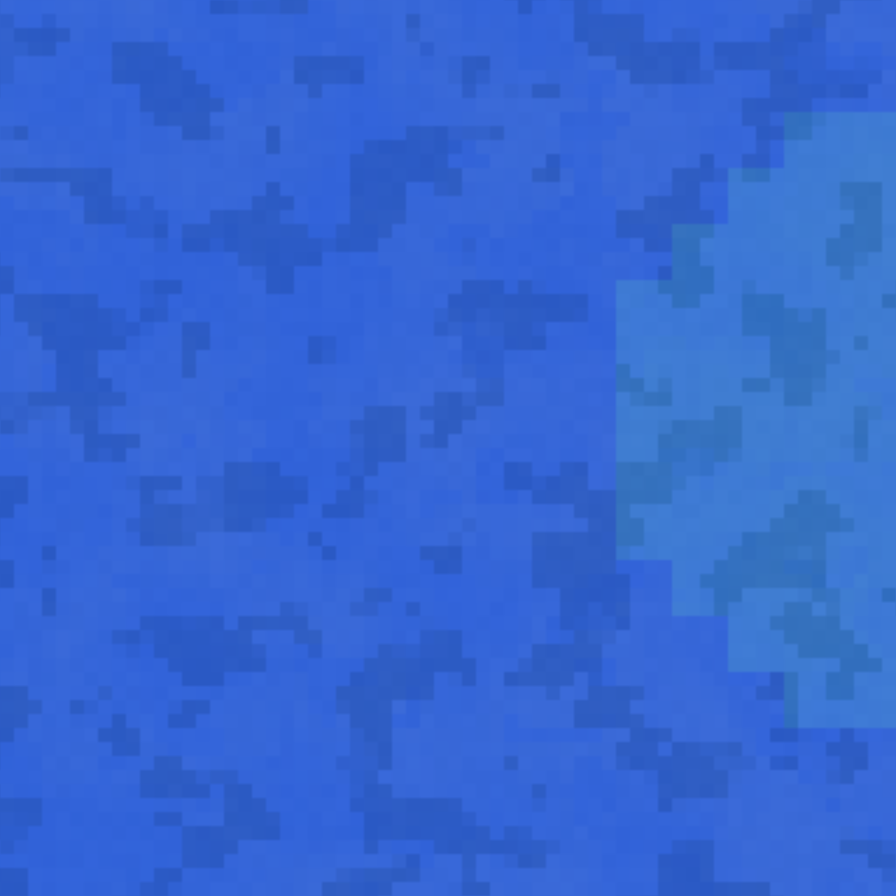
This pattern is drawn by a Shadertoy shader. Its source:

```glsl
#define CELLS 64.0
#define BLOCK 4.0
#define EDGE_SOFTNESS 0.13
#define BLOT_SIZE vec2(7.3, 6.1)
#define BLOT_LEVEL 0.155
#define PATCH_CENTRE vec2(1.03, 0.53)
#define PATCH_RADIUS 0.345
#define GRAIN 0.012

const vec3 SOFT_BLUE  = vec3(0.228, 0.413, 0.845);
const vec3 VIVID_BLUE = vec3(0.195, 0.388, 0.852);
const vec3 DARK_BLUE  = vec3(0.178, 0.360, 0.768);
const vec3 SOFT_TEAL  = vec3(0.250, 0.490, 0.820);
const vec3 VIVID_TEAL = vec3(0.238, 0.468, 0.840);
const vec3 DARK_TEAL  = vec3(0.200, 0.438, 0.748);

float hash(vec2 p) {
    vec3 q = fract(p.xyx * vec3(0.1031, 0.1030, 0.0973));
    q += dot(q, q.yzx + 33.33);
    return fract((q.x + q.y) * q.z);
}

vec2 gradient(vec2 corner) {
    float angle = 6.2832 * hash(corner + 71.0);
    return vec2(cos(angle), sin(angle));
}

float gradientNoise(vec2 p) {
    vec2 i = floor(p), f = fract(p);
    vec2 u = f * f * f * (f * (f * 6.0 - 15.0) + 10.0);
    vec2 e = vec2(0.0, 1.0);
    float low  = mix(dot(gradient(i), f),
                     dot(gradient(i + e.yx), f - e.yx), u.x);
    float high = mix(dot(gradient(i + e.xy), f - e.xy),
                     dot(gradient(i + e.yy), f - e.yy), u.x);
    return mix(low, high, u.y);
}

// Ragged blots: broad noise broken up by finer noise
float blots(vec2 cell) {
    return gradientNoise(cell / BLOT_SIZE + 13.7)
         + 0.6 * gradientNoise(cell / BLOT_SIZE * 2.3 + 41.3);
}

// Round region stepped in coarse blocks
float tealPatch(vec2 cell) {
    vec2 p = (floor(cell / BLOCK) + 0.5) * BLOCK / CELLS;
    return step(length(p - PATCH_CENTRE), PATCH_RADIUS);
}

vec3 cellColour(vec2 cell) {
    vec2 uv = cell / CELLS;
    float teal = tealPatch(cell);

    // Faint drift from vivid at the left to soft at the right
    float drift = 0.28 + 0.5 * uv.x + 1.1 * gradientNoise(uv * 6.3 + 5.2)
                + 0.5 * gradientNoise(uv * vec2(25.0, 15.0) + 23.4);
    float vividBlot = smoothstep(0.22, 0.28, blots(cell + 190.0));
    float softness = clamp(drift, 0.0, 1.0) * (1.0 - 0.8 * vividBlot);
    vec3 ground = mix(mix(VIVID_BLUE, SOFT_BLUE, softness),
                      mix(VIVID_TEAL, SOFT_TEAL, softness), teal);

    // Dark blots, a few of them half faded
    vec3 dark = mix(DARK_BLUE, DARK_TEAL, teal);
    dark += (softness - 0.5) * vec3(0.018, 0.014, -0.012);
    float cover = smoothstep(BLOT_LEVEL - 0.02, BLOT_LEVEL + 0.02, blots(cell));
    cover *= 1.0 - 0.45 * smoothstep(0.25, 0.35, gradientNoise(cell / 5.0 + 87.6));

    return mix(ground, dark, cover) + GRAIN * (hash(cell) - 0.5);
}

void mainImage(out vec4 fragColor, in vec2 fragCoord) {
    vec2 p = fragCoord / iResolution.xy * CELLS - 0.5;
    vec2 base = floor(p) + 0.5;

    // Blend the four nearest cells across a narrow soft edge
    vec2 w = smoothstep(0.5 - EDGE_SOFTNESS, 0.5 + EDGE_SOFTNESS, fract(p));
    vec3 colour = vec3(0.0);
    for (int y = 0; y < 2; y++) {
        for (int x = 0; x < 2; x++) {
            vec2 corner = vec2(x, y);
            vec2 share = mix(1.0 - w, w, corner);
            colour += share.x * share.y * cellColour(base + corner);
        }
    }
    fragColor = vec4(colour, 1.0);
}
```
